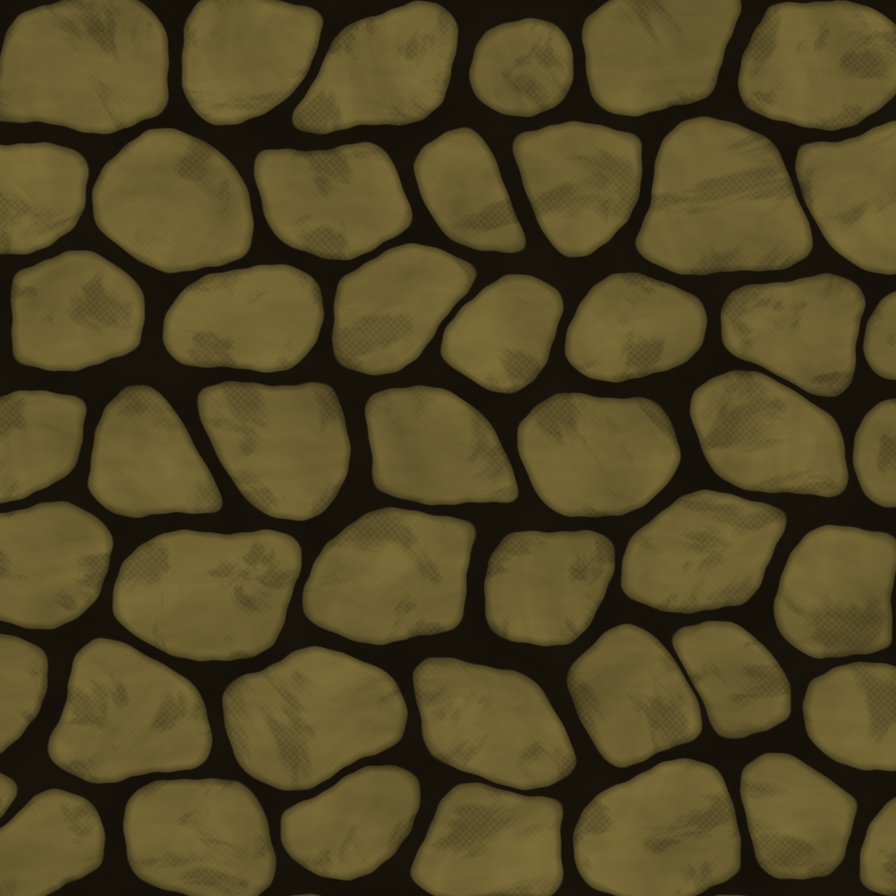
Give the GLSL for this texture, as a Shadertoy shader.

```glsl
// Dry-stone wall: rounded olive stones in loose courses over near-black joints.
// Stones are weighted Voronoi cells on staggered rows, rounded by a smooth minimum;
// their painted mottling comes from warped, layered sines.

const vec2 GRID = vec2(6.0, 7.0);      // stones across and up the canvas
const vec2 STRETCH = vec2(1.0, 1.3);   // flattens the joints between courses
const float ROUNDING = 75.0;           // higher gives sharper corners

vec2 hash2(vec2 p) {
    vec2 q = vec2(dot(p, vec2(127.1, 311.7)), dot(p, vec2(269.5, 183.3)));
    return fract(sin(q) * 43758.55);
}

// Layered sines, each octave rotated and bent by the one before
float clouds(vec2 p) {
    float sum = 0.0, amp = 0.5;
    for (int i = 0; i < 6; i++) {
        p = mat2(0.8, 0.6, -0.6, 0.8) * p * 1.7 + sin(p.yx * 0.9 + 1.3);
        sum += amp * sin(p.x) * sin(p.y);
        amp *= 0.62;
    }
    return sum;
}

// Index of a stone near p; odd courses are shifted by half a stone
vec2 stoneId(vec2 p, int i, int j) {
    float row = floor(p.y * GRID.y) + float(j);
    float shift = 0.5 * mod(row, 2.0);
    return vec2(floor(p.x * GRID.x - shift) + float(i) + shift, row);
}

vec2 stoneCentre(vec2 id) {
    return (id + 0.5 + (hash2(id) - 0.5) * vec2(0.65, 0.42)) / GRID;
}

// Squared distance to a stone, lowered by its random size
float reach(vec2 p, vec2 id) {
    vec2 d = (p - stoneCentre(id)) * STRETCH;
    return dot(d, d) - 0.004 * hash2(id + 31.7).x;
}

// Depth inside the stone at p, negative in the joints; also gives its index
float stoneDepth(vec2 p, out vec2 id) {
    float nearest = 1e5;
    id = vec2(0.0);
    for (int j = -2; j <= 2; j++)
    for (int i = -2; i <= 2; i++) {
        vec2 candidate = stoneId(p, i, j);
        float r = reach(p, candidate);
        if (r < nearest) { nearest = r; id = candidate; }
    }
    vec2 centre = stoneCentre(id);
    float sum = 0.0;
    for (int j = -2; j <= 2; j++)
    for (int i = -2; i <= 2; i++) {
        vec2 other = stoneId(p, i, j);
        if (distance(other, id) < 0.1) continue;
        vec2 across = (stoneCentre(other) - centre) * STRETCH * STRETCH;
        float edge = 0.5 * (reach(p, other) - nearest) / length(across);
        float halfJoint = mix(0.0012, 0.0118, hash2(id + other + 0.37).x);
        sum += exp(-ROUNDING * (edge - halfJoint));
    }
    return -log(sum) / ROUNDING;
}

void mainImage(out vec4 fragColor, in vec2 fragCoord) {
    vec2 uv = fragCoord / iResolution.y;

    // Bowed and slightly chipped outlines
    vec2 p = uv + 0.009 * sin(uv.yx * vec2(23.0, 19.0) + vec2(0.7, 2.1));
    p += 0.004 * sin(uv.yx * vec2(47.0, 53.0) + uv * 17.0);
    p += 0.0006 * sin(uv.yx * vec2(190.0, 210.0) + uv * 90.0);
    vec2 id;
    float depth = stoneDepth(p, id);

    // Cloudy paint, different on every stone
    vec2 paint = uv + hash2(id + 7.3) * 9.0;
    float mottle = clouds(paint * 15.0);
    float smudge = smoothstep(0.08, 0.55, clouds(paint * vec2(17.0, 21.0) + 40.0));
    float strokes = clouds(paint * vec2(22.0, 75.0));
    vec2 threads = sin(uv * 800.0 + 2.0 * mottle);
    float weave = threads.x * threads.y;

    float tone = 1.0 + 0.12 * mottle - 0.17 * smudge;
    tone += 0.04 * strokes + (0.012 + 0.05 * smudge) * weave;
    tone += 0.05 * (hash2(id + 3.1).y - 0.5);
    tone *= mix(0.68, 1.0, smoothstep(-0.001, 0.009, depth));
    vec3 stone = vec3(0.428, 0.374, 0.194) * tone;

    vec3 joint = vec3(0.086, 0.067, 0.036) * (1.0 + 0.12 * clouds(uv * 18.0));

    float soft = max(0.0013, 0.7 / iResolution.y);
    fragColor = vec4(mix(joint, stone, smoothstep(-soft, soft, depth)), 1.0);
}
```
